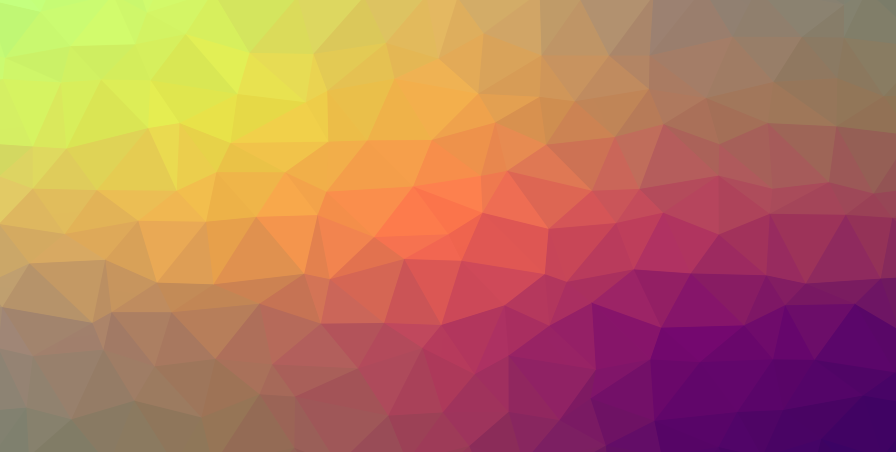
Write a Shadertoy shader that draws this background.

```glsl
const vec2 GRID = vec2(15.0, 10.0);
const vec2 JITTER = vec2(0.70, 0.62);
const float ROW_STAGGER = 0.4;
const float FACET_CONTRAST = 0.022;

const vec3 LIME = vec3(0.75, 1.00, 0.49);
const vec3 YELLOW = vec3(0.91, 0.90, 0.28);
const vec3 CORAL = vec3(1.00, 0.43, 0.30);
const vec3 PLUM = vec3(0.46, 0.03, 0.43);
const vec3 INDIGO = vec3(0.21, 0.01, 0.38);

vec2 hash22(vec2 p) {
    vec3 q = fract(p.xyx * vec3(0.1031, 0.1030, 0.0973));
    q += dot(q, q.yzx + 33.33);
    return fract((q.xx + q.yz) * q.zy);
}

// Five-stop colour ramp
vec3 ramp(float t) {
    float s = clamp(t, 0.0, 1.0) * 4.0;
    vec3 color = mix(LIME, YELLOW, clamp(s, 0.0, 1.0));
    color = mix(color, CORAL, clamp(s - 1.0, 0.0, 1.0));
    color = mix(color, PLUM, clamp(s - 2.0, 0.0, 1.0));
    return mix(color, INDIGO, clamp(s - 3.0, 0.0, 1.0));
}

// Average of a rightward and a downward ramp
vec3 background(vec2 uv) {
    return 0.5 * (ramp(uv.x) + ramp(1.0 - uv.y));
}

// Jittered mesh vertex, in units of the canvas height
vec2 vertex(vec2 id, vec2 cellSize) {
    vec2 offset = (hash22(id + 43.0) - 0.5) * JITTER;
    offset.x += (mod(id.y, 2.0) - 0.5) * ROW_STAGGER;
    return (id + offset) * cellSize;
}

// Signed distance to the left side of a directed edge
float edgeDistance(vec2 p, vec2 a, vec2 b) {
    vec2 e = b - a;
    vec2 d = p - a;
    return (e.x * d.y - e.y * d.x) / max(length(e), 1e-5);
}

// Flat facet: premultiplied colour and its coverage
vec4 facet(vec2 p, vec2 a, vec2 b, vec2 c, float aspect, float pixel) {
    float inside = min(edgeDistance(p, a, b),
                   min(edgeDistance(p, b, c), edgeDistance(p, c, a)));
    float coverage = smoothstep(-0.6 * pixel, 0.6 * pixel, inside);
    vec2 center = (a + b + c) / 3.0;
    float shade = 1.0 + (hash22(center * 91.7).x - 0.5) * 2.0 * FACET_CONTRAST;
    vec3 color = background(center / vec2(aspect, 1.0)) * shade;
    return vec4(color, 1.0) * coverage;
}

// Cosine of the angle at a corner
float cornerCosine(vec2 corner, vec2 a, vec2 b) {
    return dot(normalize(a - corner), normalize(b - corner));
}

// Quad split so that its widest corners are divided
vec4 quad(vec2 p, vec2 id, vec2 cellSize, float aspect, float pixel) {
    vec2 a = vertex(id, cellSize);
    vec2 b = vertex(id + vec2(1.0, 0.0), cellSize);
    vec2 c = vertex(id + vec2(1.0, 1.0), cellSize);
    vec2 d = vertex(id + vec2(0.0, 1.0), cellSize);
    float spreadAC = cornerCosine(a, b, d) + cornerCosine(c, b, d);
    float spreadBD = cornerCosine(b, a, c) + cornerCosine(d, a, c);
    if (spreadAC < spreadBD) {
        return facet(p, a, b, c, aspect, pixel) + facet(p, a, c, d, aspect, pixel);
    }
    return facet(p, a, b, d, aspect, pixel) + facet(p, b, c, d, aspect, pixel);
}

void mainImage(out vec4 fragColor, in vec2 fragCoord) {
    float aspect = iResolution.x / iResolution.y;
    float pixel = 1.0 / iResolution.y;
    vec2 p = fragCoord * pixel;
    vec2 cellSize = vec2(aspect, 1.0) / GRID;
    vec2 home = floor(p / cellSize);

    // Gather the facets of nearby cells
    vec4 mesh = vec4(0.0);
    for (int y = -1; y <= 1; y++) {
        for (int x = -1; x <= 1; x++) {
            vec2 id = home + vec2(float(x), float(y));
            mesh += quad(p, id, cellSize, aspect, pixel);
        }
    }

    // Smooth ramp fills any uncovered sliver
    vec3 base = background(p / vec2(aspect, 1.0));
    mesh += vec4(base, 1.0) * 0.001;
    fragColor = vec4(mesh.rgb / mesh.a, 1.0);
}
```
